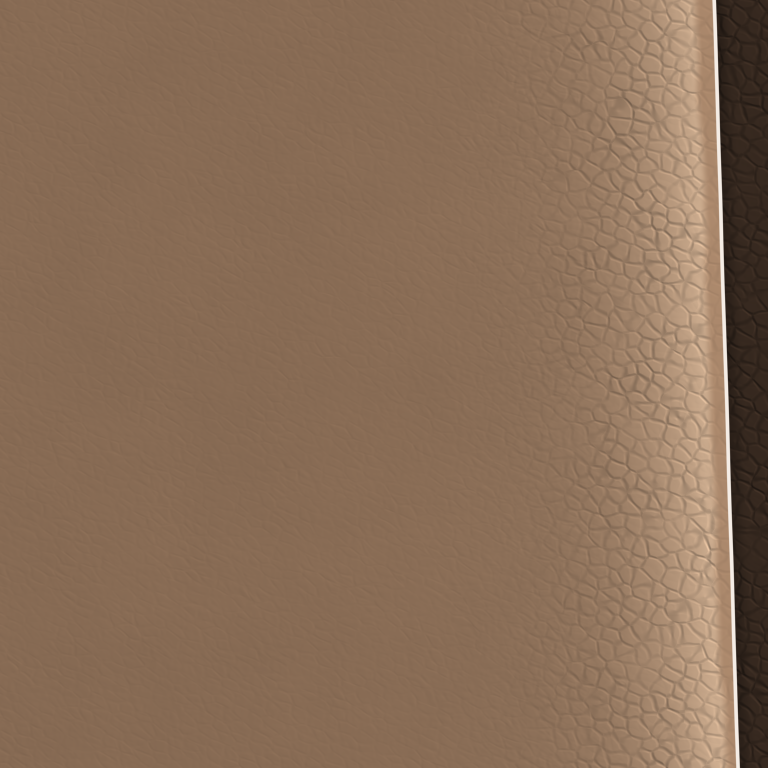
Reproduce this texture procedurally as a three.js fragment shader.

```glsl
// Tan leather panel that rolls into light at its right side, a thin pale cut edge,
// and a strip of dark leather behind. Grain is a height field of warped cells and
// stretched gradient-noise wrinkles, lit by its slope toward the light.
varying vec2 vUv;

const vec3 TAN_BODY = vec3(0.53, 0.418, 0.328);
const vec3 TAN_LIGHT = vec3(0.79, 0.665, 0.55);
const vec3 TAN_RIM = vec3(0.63, 0.49, 0.38);
const vec3 DARK_HIDE = vec3(0.205, 0.153, 0.118);
const vec3 CUT_EDGE = vec3(0.96, 0.93, 0.90);
const vec2 LIGHT_DIR = vec2(0.8, 0.6);
const float SLOPE_STEP = 0.002;

vec2 hash2(vec2 p) {
  vec2 k = vec2(dot(p, vec2(127.1, 311.7)), dot(p, vec2(269.5, 183.3)));
  return fract(sin(k) * 43758.55);
}

float cornerGradient(vec2 cell, vec2 offset) {
  return dot(hash2(cell) * 2.0 - 1.0, offset);
}

// Gradient noise, roughly -0.7 to 0.7
float gradientNoise(vec2 p) {
  vec2 i = floor(p);
  vec2 f = fract(p);
  vec2 u = f * f * f * (f * (f * 6.0 - 15.0) + 10.0);
  vec2 e = vec2(1.0, 0.0);
  float low = mix(cornerGradient(i, f), cornerGradient(i + e.xy, f - e.xy), u.x);
  float high = mix(cornerGradient(i + e.yx, f - e.yx), cornerGradient(i + e.xx, f - e.xx), u.x);
  return mix(low, high, u.y);
}

// Gap between the nearest two cell centres: zero along the creases
float cellGap(vec2 p) {
  vec2 i = floor(p);
  vec2 f = fract(p);
  float nearest = 8.0;
  float second = 8.0;
  for (int y = -1; y <= 1; y++) {
    for (int x = -1; x <= 1; x++) {
      vec2 g = vec2(float(x), float(y));
      float d = length(g + 0.1 + 0.8 * hash2(i + g) - f);
      second = min(second, max(nearest, d));
      nearest = min(nearest, d);
    }
  }
  return second - nearest;
}

// Axes along and across the wrinkles, which fall to the right
vec2 wrinkleAxes(vec2 p) {
  return vec2(dot(p, vec2(0.87, -0.5)), dot(p, vec2(0.5, 0.87)));
}

// Raised pebbles divided by creases of varying depth
float pebbles(vec2 p, vec2 scale) {
  vec2 q = wrinkleAxes(p) * scale;
  q += 0.45 * vec2(gradientNoise(q * 0.8), gradientNoise(q * 0.8 + 31.7));
  float depth = clamp(0.7 + 0.9 * gradientNoise(q * 0.35 + 9.0), 0.2, 1.0);
  return 1.0 - depth * (1.0 - smoothstep(0.0, 0.38, cellGap(q)));
}

// Fine skin texture: long wrinkles and small pores
float wrinkles(vec2 p) {
  vec2 q = wrinkleAxes(p);
  float folds = abs(gradientNoise(q * vec2(36.0, 80.0) + gradientNoise(q * 30.0)));
  return folds + 0.45 * gradientNoise(p * 125.0);
}

// Cells open up and deepen where the hide is stretched
float hideHeight(vec2 p, float stretched) {
  float fine = 0.45 * pebbles(p + 4.3, vec2(42.0, 78.0)) + 0.8 * wrinkles(p);
  float coarse = pebbles(p, vec2(45.0, 56.0)) + 0.3 * wrinkles(p);
  return mix(fine, coarse, stretched);
}

void main() {
  // Distance inward from the slanting cut edge
  float edgeX = 0.961 - 0.031 * vUv.y + 0.0008 * gradientNoise(vec2(vUv.y * 9.0, 2.5));
  float inward = edgeX - vUv.x;
  float onTan = smoothstep(-0.001, 0.001, inward);
  float stretched = 1.0 - smoothstep(0.08, 0.42, inward);

  // Relief shading
  float height = hideHeight(vUv, stretched);
  float slope = height - hideHeight(vUv + LIGHT_DIR * SLOPE_STEP, stretched);
  float crease = 1.0 - clamp(height, 0.0, 1.0);

  // Tan panel: broad glow toward the roll, then a duller smooth rim
  float rimWidth = 0.016 + 0.008 * vUv.y + 0.006 * gradientNoise(vec2(vUv.y * 14.0, 7.5));
  float rim = 1.0 - smoothstep(rimWidth - 0.007, rimWidth + 0.007, inward);
  float glow = exp(-max(inward - 0.03, 0.0) / 0.1);
  vec3 tanHide = mix(TAN_BODY, TAN_LIGHT, glow);
  tanHide = mix(tanHide, TAN_RIM, 0.75 * rim);
  float mottle = 0.022 * gradientNoise(vUv * 5.0) + 0.014 * gradientNoise(vUv * 17.0);
  float relief = mix(0.075, 0.2, stretched) * slope - 0.13 * stretched * stretched * crease;
  tanHide *= 1.0 + mottle + relief * (1.0 - 0.75 * rim);

  // Dark hide, shaded beside the cut edge
  float shade = mix(0.8, 1.04, smoothstep(0.0, 0.025, -inward));
  vec3 darkHide = DARK_HIDE * shade * (1.0 + 0.3 * slope - 0.18 * crease + 2.0 * mottle);

  // Pale line along the cut
  float cutLine = 1.0 - smoothstep(0.0014, 0.0034, abs(inward));
  vec3 color = mix(darkHide, tanHide, onTan);
  gl_FragColor = vec4(mix(color, CUT_EDGE, cutLine), 1.0);
}
```
